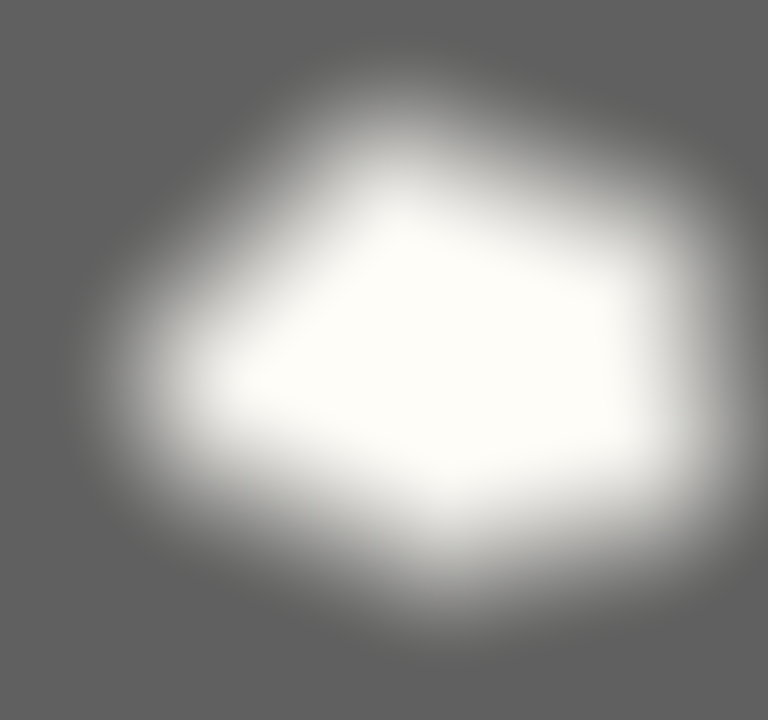
Give the GLSL for this background, as a Shadertoy shader.

```glsl
const int CORNERS = 5;
const vec3 SLATE_GREY = vec3(0.377, 0.377, 0.376);
const vec3 WARM_WHITE = vec3(0.995, 0.992, 0.972);

// Distance from p to the segment a-b
float segmentDistance(vec2 p, vec2 a, vec2 b) {
    vec2 ab = b - a;
    float along = clamp(dot(p - a, ab) / dot(ab, ab), 0.0, 1.0);
    return length(p - a - along * ab);
}

// Distance to a convex clockwise polygon, zero on its inside
float outsideDistance(vec2 p, vec2 corners[CORNERS]) {
    float nearest = 1e3;
    bool inside = true;
    for (int i = 0; i < CORNERS; i++) {
        vec2 a = corners[i];
        vec2 b = corners[(i + 1) % CORNERS];
        vec2 edge = b - a;
        vec2 toPoint = p - a;
        nearest = min(nearest, segmentDistance(p, a, b));
        inside = inside && edge.x * toPoint.y - edge.y * toPoint.x <= 0.0;
    }
    return inside ? 0.0 : nearest;
}

// Soft falloff from one at the core to zero at the given reach
float glow(float distanceToCore, float reach) {
    return 1.0 - smoothstep(0.0, reach, distanceToCore);
}

void mainImage(out vec4 fragColor, in vec2 fragCoord) {
    // Centred coordinates in units of canvas height
    vec2 p = (fragCoord - 0.5 * iResolution.xy) / iResolution.y;

    // Bright core: left tip, top, then clockwise
    vec2 core[CORNERS] = vec2[CORNERS](
        vec2(-0.165, -0.029),
        vec2(0.025, 0.161),
        vec2(0.285, 0.071),
        vec2(0.306, -0.089),
        vec2(0.091, -0.137)
    );

    float light = glow(outsideDistance(p, core), 0.299);
    fragColor = vec4(mix(SLATE_GREY, WARM_WHITE, light), 1.0);
}
```
